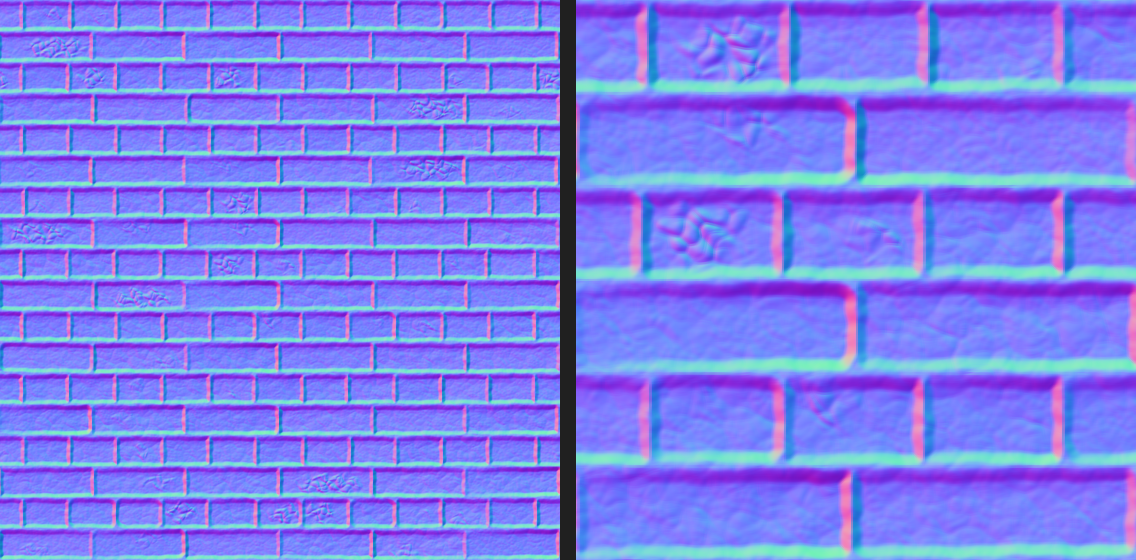
Left: the whole. Right: its middle third, enlarged.
Give the GLSL for this texture map, as a WebGL 2 fragment shader.

```glsl
#version 300 es
precision highp float;
// Tangent-space normal map of a brick wall: 18 courses alternating six long
// stretchers with twelve short headers. Each brick is a height field (uneven
// rounded box, bulge, grain, scuffs) whose slope is encoded as colour.

uniform vec2 u_resolution;
out vec4 outColor;

const float COURSES = 18.0;
const float STRETCHERS = 6.0;
const float HEADERS = 12.0;
const vec2  JOINT_HALF = vec2(0.0030, 0.0053); // half mortar gap
const float BEVEL_SIDE = 0.0040;               // half width of the edge slope
const float BEVEL_BOTTOM = 0.0043;
const float BEVEL_TOP = 0.0051;
const float BRICK_DEPTH = 0.0069;
const float SHOULDER_DEPTH = 0.0014;           // soft fall behind the top edge
const float SHOULDER_WIDTH = 0.0120;
const float MORTAR_LEAN = 0.20;                // mortar tilts downward
const float PILLOW = 1.3;                      // bulge of each face
const float JOINT_JITTER = 0.0044;
const float EDGE_WOBBLE = 0.0006;
const vec2  LUMP_FREQ = vec2(36.0, 54.0);
const float LUMP_DEPTH = 0.0016;
const vec2  GRAIN_FREQ = vec2(85.0, 120.0);
const float GRAIN_DEPTH = 0.0010;
const vec2  FINE_FREQ = vec2(170.0, 210.0);
const float FINE_DEPTH = 0.0005;
const vec2  PIT_FREQ = vec2(92.0, 108.0);
const float PIT_DEPTH = 0.0026;
const float WORN_SHARE = 0.08;
const float SCUFF_SHARE = 0.32;
const float SLOPE_STEP = 0.0008;
const float SAMPLE_OFFSET = 0.0007;
const float TAU = 6.283185;

struct Brick {
    vec2 center;
    vec2 halfSize;
    vec4 rnd;
    vec4 rnd2;
};

vec4 hash4(vec2 p) {
    vec4 q = fract(p.xyxy * vec4(0.1031, 0.1030, 0.0973, 0.1099));
    q += dot(q, q.wzxy + 33.33);
    return fract((q.xxyz + q.yzzw) * q.zywx);
}

// Distance to the nearest feature point, repeating every freq cells
float cellular(vec2 uv, vec2 freq) {
    vec2 p = uv * freq;
    vec2 cell = floor(p);
    float nearest = 2.0;
    for (int j = -1; j <= 1; j++) {
        for (int i = -1; i <= 1; i++) {
            vec2 c = cell + vec2(i, j);
            vec2 r = c + hash4(mod(c, freq) + 7.0).xy - p;
            nearest = min(nearest, dot(r, r));
        }
    }
    return sqrt(nearest);
}

// Horizontal position of a vertical joint
float jointX(float i, float row, float count, float shift) {
    vec4 r = hash4(vec2(mod(i, count) + 3.0, row + 41.0));
    float rowShift = hash4(vec2(row + 5.0, 91.0)).x - 0.5;
    return (i + shift) / count + JOINT_JITTER * (r.x - 0.5 + rowShift);
}

Brick findBrick(vec2 uv) {
    float row = floor(uv.y * COURSES);
    float header = mod(row, 2.0);
    float count = mix(STRETCHERS, HEADERS, header);
    float shift = 0.5 * header;
    float i = floor(uv.x * count - shift);
    if (uv.x < jointX(i, row, count, shift)) i -= 1.0;
    else if (uv.x >= jointX(i + 1.0, row, count, shift)) i += 1.0;
    float left = jointX(i, row, count, shift);
    float right = jointX(i + 1.0, row, count, shift);
    vec2 id = vec2(mod(i, count), mod(row, COURSES));
    Brick b;
    b.rnd = hash4(id + vec2(13.0, 57.0));
    b.rnd2 = hash4(id + vec2(71.0, 29.0));
    b.center = vec2(0.5 * (left + right), (row + 0.5) / COURSES);
    b.halfSize = vec2(0.5 * (right - left), 0.5 / COURSES) - JOINT_HALF;
    return b;
}

float height(vec2 uv, Brick b) {
    vec2 q = uv - b.center;

    // Outline: slight rotation, bowed and wavy edges, rounded corners
    vec2 wob = sin(TAU * (uv.yx * vec2(29.0, 13.0) + b.rnd.xy))
             + 0.6 * sin(TAU * (uv.yx * vec2(67.0, 41.0) + b.rnd.zw));
    vec2 o = q + EDGE_WOBBLE * wob;
    o.y += 0.024 * (b.rnd.x - 0.5) * q.x + 0.0014 * (b.rnd2.w - 0.5);
    float radius = 0.002 + 0.009 * pow(b.rnd2.x, 6.0);
    vec2 e = abs(o) - b.halfSize + radius;
    float d = length(max(e, 0.0)) + min(max(e.x, e.y), 0.0) - radius;
    float bevel = mix(BEVEL_BOTTOM, BEVEL_TOP, smoothstep(-0.01, 0.01, q.y));
    bevel = mix(bevel, BEVEL_SIDE, smoothstep(-0.003, 0.003, e.x - e.y));
    float face = smoothstep(bevel, -bevel, d);

    // Leaning mortar, bulge, top shoulder, per-brick tilt
    float h = BRICK_DEPTH * face - PILLOW * q.y * q.y;
    h += MORTAR_LEAN * sign(q.y) * max(abs(o.y) - b.halfSize.y, 0.0);
    h -= SHOULDER_DEPTH * smoothstep(-SHOULDER_WIDTH, 0.0, o.y - b.halfSize.y);
    h += dot(q, vec2(0.10, 0.06) * (b.rnd.zw - 0.5) + vec2(0.02, 0.0)) * face;

    // Uneven lumps and grain on warped coordinates
    vec2 warp = 0.003 * sin(TAU * (uv.yx * vec2(23.0, 31.0) + 0.4 * sin(TAU * uv * 17.0)));
    float uneven = 0.6 + 0.4 * sin(TAU * uv.x * 9.0 + 5.0 * b.rnd.w) * sin(TAU * uv.y * 26.0);
    h += LUMP_DEPTH * (0.4 + 0.6 * b.rnd2.y) * smoothstep(0.0, 1.0, cellular(uv + warp, LUMP_FREQ));
    h += GRAIN_DEPTH * uneven * cellular(uv + 0.7 * warp.yx, GRAIN_FREQ);
    h += FINE_DEPTH * (1.2 - uneven) * cellular(uv, FINE_FREQ);

    // Broken faces on a few bricks, faint scuffs on more
    float worn = step(b.rnd2.z, WORN_SHARE);
    if (b.rnd2.z < SCUFF_SHARE) {
        vec2 spot = (b.rnd.yz - 0.5) * b.halfSize * mix(1.2, 0.6, worn);
        vec2 reach = b.halfSize * mix(vec2(0.4, 0.6), vec2(0.75, 0.95), worn);
        float ragged = length((q - spot + 1.5 * warp) / reach);
        float patchMask = smoothstep(1.1, 0.5, ragged);
        float pits = smoothstep(0.8, 0.1, cellular(uv + 0.7 * warp, PIT_FREQ));
        h -= PIT_DEPTH * patchMask * face * mix(0.2 + 0.4 * b.rnd2.w, 1.0, worn) * pits;
    }
    return h;
}

vec3 normalColor(vec2 uv) {
    Brick b = findBrick(uv);
    vec2 s = vec2(SLOPE_STEP, 0.0);
    float h = height(uv, b);
    vec2 slope = vec2(height(uv + s.xy, b) - h, height(uv + s.yx, b) - h) / SLOPE_STEP;
    return 0.5 + 0.5 * normalize(vec3(-slope.x, slope.y, 1.0)); // green points down
}

void main() {
    vec2 uv = gl_FragCoord.xy / u_resolution;
    vec3 color = vec3(0.0);
    for (int k = 0; k < 4; k++) {
        vec2 corner = vec2(k & 1, k >> 1) * 2.0 - 1.0;
        color += 0.25 * normalColor(uv + SAMPLE_OFFSET * corner);
    }
    outColor = vec4(color, 1.0);
}
```
